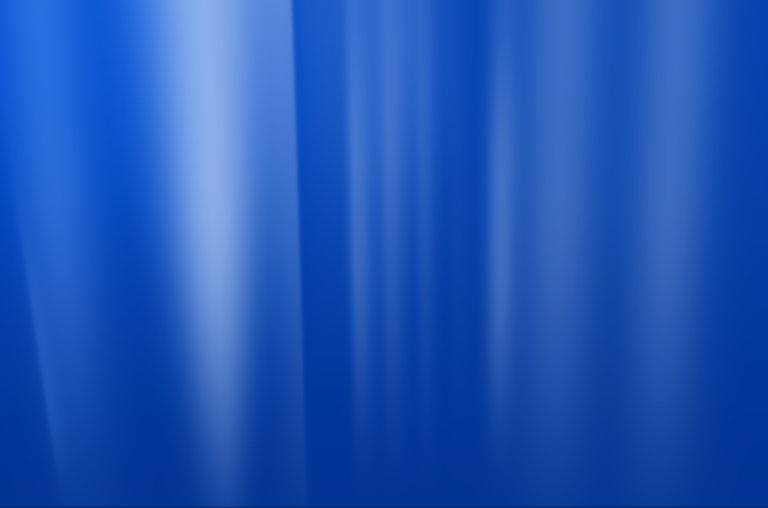
Give the GLSL for this background, as a WebGL 1 fragment shader.

```glsl
precision highp float;

uniform vec2 u_resolution;

#define KEY_X 0.262
#define KEY_GAIN 0.5
#define FOLD_GAIN 0.34
#define FOLD_WIDTH 0.056
#define FOLD_SPACING 0.207
#define PLEAT_GAIN 0.48
#define PLEAT_SPACING 0.047
#define EDGE_X 0.381
#define EDGE_GAIN 0.25
#define SEED 0.0

float hash(float n) {
    float p = fract(n * 0.1031);
    p *= p + 33.33;
    p *= p + p;
    return fract(p);
}

float bell(float d, float width) {
    float t = d / width;
    return exp(-t * t);
}

// Bell with a different softness on each side
float ridge(float d, float leftWidth, float rightWidth) {
    return bell(d, d < 0.0 ? leftWidth : rightWidth);
}

// Wide drapes; the key drape is brightest and narrows downwards
float broadFolds(float s, float y, float fall) {
    float light = 0.0;
    for (int i = 0; i < 5; i++) {
        float n = float(i);
        float center = 0.05 + FOLD_SPACING * n + 0.085 * bell(n - 2.5, 0.9);
        float key = bell(center - KEY_X, 0.1);
        float middle = bell(center - 0.53, 0.06);
        float width = FOLD_WIDTH + 0.034 * key;
        float leftWidth = width * mix(1.0, mix(0.4, 1.0, y), key);
        float rightWidth = width * mix(1.0, mix(0.3, 1.0, y), key);
        float gain = FOLD_GAIN + KEY_GAIN * key - 0.14 * middle;
        float fade = mix(fall, smoothstep(0.35, 0.95, y), middle);
        light += gain * fade * ridge(s - center, leftWidth, rightWidth);
    }
    return light;
}

// Narrow pleats gathered around the middle
float finePleats(float s, float y) {
    float light = 0.0;
    float fade = smoothstep(0.0, 0.5, y) * (1.0 - 0.5 * smoothstep(0.65, 1.0, y));
    for (int i = 0; i < 6; i++) {
        float n = float(i) + SEED;
        float center = 0.415 + PLEAT_SPACING * float(i) + 0.012 * (hash(n + 40.0) - 0.5);
        float leftWidth = mix(0.009, 0.02, hash(n + 20.0));
        float rightWidth = mix(0.01, 0.024, hash(n + 60.0));
        float strength = hash(n);
        light += PLEAT_GAIN * strength * strength * fade * ridge(s - center, leftWidth, rightWidth);
    }
    return light;
}

void main() {
    vec2 uv = gl_FragCoord.xy / u_resolution;
    float x = uv.x;
    float y = uv.y;

    // The cloth leans inwards below the top
    float s = x - (1.0 - y) * (0.065 - 0.11 * x);
    float fall = smoothstep(-0.2, 0.65, y);

    float light = broadFolds(s, y, fall) + finePleats(s, y);
    light += 0.14 * smoothstep(0.2, 1.0, y) * bell(s - 0.44, 0.08);

    // Sharp edge with a shaded crease behind it
    float edge = s - EDGE_X;
    light += EDGE_GAIN * fall * ridge(edge + 0.006, 0.036, 0.006);
    float behind = smoothstep(-0.004, 0.006, edge);
    light *= 1.0 - 0.85 * behind * exp(-max(edge, 0.0) / 0.018);

    // Slanted hem on the left
    float hem = x - (0.08 - 0.1 * y);
    light *= mix(0.45, 1.0, smoothstep(-0.02, 0.008, hem));
    light += 0.12 * smoothstep(0.0, 0.2, y) * (1.0 - smoothstep(0.3, 0.7, y))
        * ridge(hem - 0.004, 0.005, 0.014);

    // Cloth colour and sheen
    vec3 upper = mix(vec3(0.0, 0.30, 0.81), vec3(0.02, 0.26, 0.68), smoothstep(0.1, 0.8, x));
    vec3 cloth = mix(vec3(0.005, 0.205, 0.58), upper, smoothstep(0.0, 0.95, y));
    vec3 sheen = mix(vec3(0.46, 0.68, 1.0), vec3(0.66, 0.76, 0.94), smoothstep(0.1, 0.3, x));
    vec3 color = mix(cloth, sheen, clamp(light, 0.0, 0.9));

    // Dark lower border
    color *= mix(0.75, 1.0, smoothstep(0.001, 0.005, y));
    gl_FragColor = vec4(color, 1.0);
}
```
